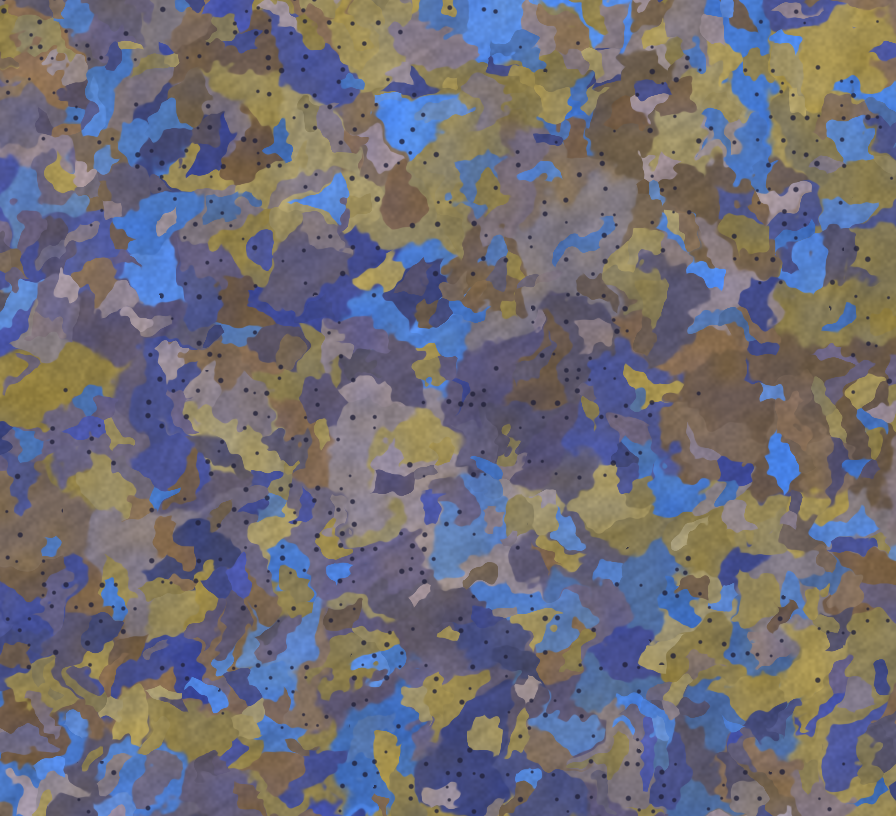
Write a WebGL 1 fragment shader that draws this texture.

```glsl
precision highp float;
// Mottled oil paint: ragged dabs of ochre, mauve, brown, slate and blue.
// Four layers of warped, stretched cells go from broad patches to small flecks;
// brush streaks, fine canvas grain and dark specks finish the surface.
uniform vec2 u_resolution;

const vec3 KHAKI  = vec3(0.58, 0.53, 0.36);
const vec3 BROWN  = vec3(0.46, 0.39, 0.33);
const vec3 MAUVE  = vec3(0.55, 0.51, 0.54);
const vec3 SLATE  = vec3(0.38, 0.36, 0.45);
const vec3 INDIGO = vec3(0.28, 0.31, 0.53);
const vec3 BLUE   = vec3(0.33, 0.48, 0.73);
const vec3 SPECK  = vec3(0.13, 0.13, 0.22);

const float PATCH_SCALE  = 8.0;   // broad patches across the canvas width
const float LAYER_GROWTH = 1.7;   // scale ratio between layers
const float EDGE_SHARP   = 55.0;  // crispness of the patch borders
const float TONE_VARY    = 0.26;
const float STREAK_DEPTH = 0.12;
const float GRAIN_DEPTH  = 0.10;
const float SPECK_SCALE  = 75.0;
const float SPECK_SHARE  = 0.20;

float hash(vec2 p) {
  vec3 q = fract(vec3(p.xyx) * 0.1031);
  q += dot(q, q.yzx + 33.33);
  return fract((q.x + q.y) * q.z);
}

vec2 hash2(vec2 p) {
  return vec2(hash(p + 17.3), hash(p + 71.9));
}

float noise(vec2 p) {
  vec2 i = floor(p), f = fract(p);
  f = f * f * (3.0 - 2.0 * f);
  return mix(mix(hash(i), hash(i + vec2(1.0, 0.0)), f.x),
             mix(hash(i + vec2(0.0, 1.0)), hash(i + 1.0), f.x), f.y);
}

vec2 rotate(vec2 v, float a) {
  float c = cos(a), s = sin(a);
  return vec2(c * v.x + s * v.y, c * v.y - s * v.x);
}

vec2 noise2(vec2 p) {
  return vec2(noise(p), noise(p + 43.7)) - 0.5;
}

// Palette by cumulative share, t in 0..1
vec3 pigment(float t) {
  vec3 c = KHAKI;
  c = mix(c, BROWN,  step(0.22, t));
  c = mix(c, MAUVE,  step(0.39, t));
  c = mix(c, SLATE,  step(0.57, t));
  c = mix(c, INDIGO, step(0.74, t));
  return mix(c, BLUE, step(0.84, t));
}

// Colour of one dab: neighbours lean to related pigments
vec3 dabColor(vec2 id, vec2 place) {
  float t = fract(hash(id + 5.1) * 0.8 + noise(place * 3.5 + 9.0) * 0.9);
  vec3 c = pigment(t);
  float luma = dot(c, vec3(0.3, 0.59, 0.11));
  c = mix(vec3(luma), c, 0.8 + 0.6 * hash(id + 29.0));
  return c * (1.0 + TONE_VARY * (hash(id + 53.0) - 0.5));
}

// One layer of dabs: rgb premultiplied by coverage, coverage in a
vec4 dabLayer(vec2 p, float scale, float cover, float seed) {
  vec2 q = p * scale + seed, base = floor(q);
  vec4 sum = vec4(0.0);
  float total = 0.0;
  for (int y = -1; y <= 1; y++) {
    for (int x = -1; x <= 1; x++) {
      vec2 id = base + vec2(float(x), float(y));
      vec2 center = id + 0.1 + 0.8 * hash2(id);
      vec2 v = rotate(q - center, 3.14 * hash(id + 11.0));
      float d = length(v * vec2(0.85, 1.0 + 0.45 * hash(id + 3.0)));
      float w = exp(-EDGE_SHARP * d);
      float a = step(hash(id + 91.0), cover);
      sum += w * a * vec4(dabColor(id, (center - seed) / scale), 1.0);
      total += w;
    }
  }
  return sum / max(total, 1e-30);
}

void main() {
  vec2 p = gl_FragCoord.xy / u_resolution.x;

  // Brush streaks in two slants, swapped by a broad field
  float steep = noise(rotate(p, 1.2) * vec2(16.0, 130.0));
  float slant = noise(rotate(p, 0.55) * vec2(20.0, 150.0) + 31.0);
  float streak = mix(steep, slant, smoothstep(0.4, 0.6, noise(p * 7.0))) - 0.5;

  // Ragged outlines
  vec2 warped = p + 0.045 * noise2(p * 13.0) + 0.026 * noise2(p * 38.0)
              + 0.010 * noise2(p * 105.0) + 0.006 * streak;

  // Paint layers, broad to small
  vec3 color = vec3(0.0);
  float scale = PATCH_SCALE, cover = 1.0;
  for (int i = 0; i < 4; i++) {
    vec4 dab = dabLayer(warped, scale, cover, 37.0 * float(i) + 4.0);
    color = color * (1.0 - dab.a) + dab.rgb;
    scale *= LAYER_GROWTH;
    cover = 0.5 / (1.0 + 0.6 * float(i));
  }

  // Thin and thick paint, streaks, grain
  float mottle = noise(p * 24.0) + 0.6 * noise(p * 60.0) - 0.8;
  float grain = noise(p * 260.0) + 0.5 * noise(rotate(p, 0.8) * 190.0) - 0.75;
  color *= 1.0 + 0.10 * mottle + STREAK_DEPTH * streak + GRAIN_DEPTH * grain;
  color += vec3(0.025, 0.012, -0.035) * (noise(p * 32.0 + 60.0) - 0.5) * 2.0;

  // Dark specks in loose clusters
  vec2 s = p * SPECK_SCALE, cell = floor(s);
  vec2 offset = fract(s) - 0.3 - 0.4 * hash2(cell);
  float radius = 0.09 + 0.13 * hash(cell + 7.0);
  float present = step(hash(cell + 23.0), SPECK_SHARE * smoothstep(0.25, 0.8, noise(p * 9.0 + 80.0)));
  float dotMask = 1.0 - smoothstep(radius - 0.07, radius + 0.09, length(offset));
  color = mix(color, SPECK, 0.8 * present * dotMask);

  gl_FragColor = vec4(clamp(color, 0.0, 1.0), 1.0);
}
```
